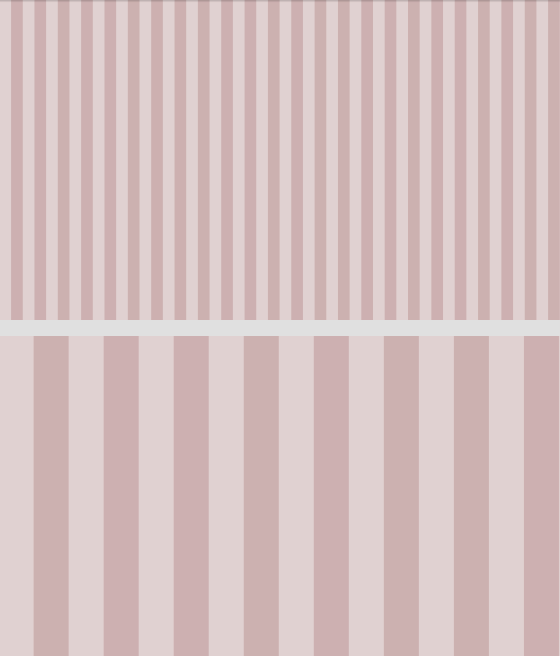
Top, the full canvas; bottom, a detail of the centre.
This pattern is drawn by a Shadertoy shader. Its source:

```glsl
// Vertical awning stripes in two dusty pinks, 24 pairs across the canvas.
// A signed distance to the stripe border gives smooth edges; layered sines
// add a faint tint drift, and a thin soft shadow lies along the top edge.

const vec3 PALE_PINK = vec3(0.880, 0.820, 0.818);
const vec3 DUSTY_ROSE = vec3(0.802, 0.692, 0.692);
const float PITCH = 0.041693;       // one stripe pair, in canvas widths
const float FIRST_EDGE = 0.0198;    // left border of the first rose stripe
const float ROSE_SHARE = 0.5;       // rose part of each pair
const float TINT_DRIFT = 0.004;     // warm to cool variation between stripes
const float SHADOW_DEPTH = 0.009;   // in canvas heights
const float SHADOW_STRENGTH = 0.16;

// Coverage of the rose stripe at x, smoothed over one pixel.
float roseCoverage(float x, float pixel) {
    float phase = fract((x - FIRST_EDGE) / PITCH - 0.5 * ROSE_SHARE + 0.5) - 0.5;
    float inside = (0.5 * ROSE_SHARE - abs(phase)) * PITCH;
    return clamp(inside / pixel + 0.5, 0.0, 1.0);
}

// Slow variation, constant within each stripe pair.
float stripeTint(float x) {
    float id = floor((x - FIRST_EDGE) / PITCH);
    return 0.6 * sin(id * 2.1 + 0.7) + 0.4 * sin(id * 0.83);
}

// Soft darkening just below the top border.
float topShadow(float y) {
    float fade = 1.0 - smoothstep(0.0, SHADOW_DEPTH, 1.0 - y);
    return 1.0 - SHADOW_STRENGTH * fade;
}

void mainImage(out vec4 fragColor, in vec2 fragCoord) {
    vec2 uv = fragCoord / iResolution.xy;
    float rose = roseCoverage(uv.x, 1.0 / iResolution.x);

    vec3 color = mix(PALE_PINK, DUSTY_ROSE, rose);
    color += rose * TINT_DRIFT * stripeTint(uv.x) * vec3(0.3, -0.5, 1.0);
    color *= topShadow(uv.y);

    fragColor = vec4(color, 1.0);
}
```
